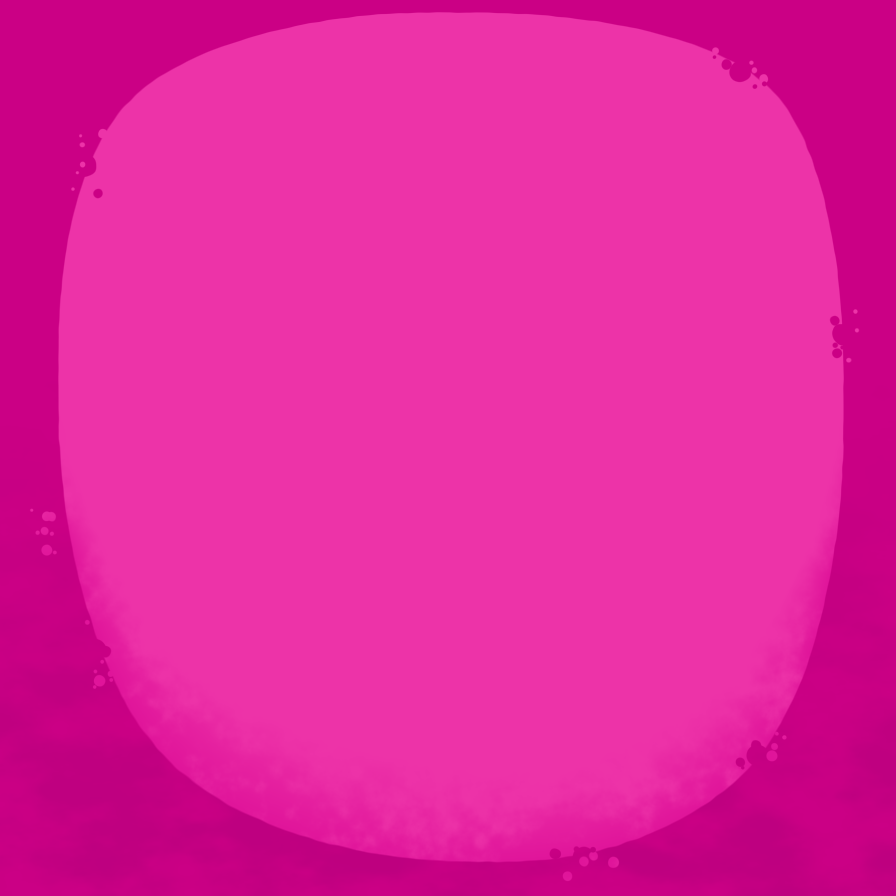
Write a WebGL 2 fragment shader that draws this background.

```glsl
#version 300 es
precision highp float;
// A soft, uneven pink rounded panel on a deep magenta ground.
// The panel joins four superellipse quadrants; noise wears its lower rim,
// and hashed clusters of small droplets break up the outline.

#define PINK vec3(0.930, 0.200, 0.660)
#define MAGENTA vec3(0.795, 0.000, 0.520)
#define WORN vec3(0.865, 0.050, 0.590)
#define CORNER_FULLNESS 0.85
#define EDGE_SCALE 0.17
#define WEAR_DEPTH 0.46
#define DROPS 9
#define DROP_SPREAD 0.040
#define CLUSTERS 7

uniform vec2 u_resolution;
out vec4 fragColor;

// Cluster centre, and the direction of the rim there in radians.
const vec3 clusters[CLUSTERS] = vec3[](
    vec3(0.096, 0.815, 1.45), vec3(0.826, 0.920, -0.60),
    vec3(0.941, 0.627, 1.60), vec3(0.106, 0.275, 1.95),
    vec3(0.845, 0.157, 1.10), vec3(0.651, 0.043, 0.15),
    vec3(0.045, 0.405, 1.70));

float hash(vec2 p) {
    return fract(sin(dot(p, vec2(127.1, 311.7))) * 43758.5453);
}

float noise(vec2 p) {
    vec2 i = floor(p), f = fract(p);
    f = f * f * (3.0 - 2.0 * f);
    return mix(mix(hash(i), hash(i + vec2(1, 0)), f.x),
               mix(hash(i + vec2(0, 1)), hash(i + vec2(1, 1)), f.x), f.y);
}

float fbm(vec2 p) {
    float sum = 0.0, weight = 0.5;
    for (int i = 0; i < 5; i++) {
        sum += weight * noise(p);
        p = mat2(1.6, 1.2, -1.2, 1.6) * p + 7.3;
        weight *= 0.5;
    }
    return sum;
}

// Panel field: negative inside, zero on the rim.
float panelField(vec2 p) {
    float midY = p.x > 0.5 ? 0.544 : 0.570;
    bool upper = p.y > midY;
    float midX = upper ? 0.492 : 0.553;
    bool right = p.x > midX;
    vec2 reach = vec2(right ? 0.9415 - midX : midX - 0.065,
                      upper ? 0.986 - midY : midY - 0.038);
    vec2 power = upper ? (right ? vec2(2.8, 2.9) : vec2(2.3, 2.9))
                       : (right ? vec2(2.3, 2.4) : vec2(2.45, 2.35));
    vec2 q = abs(p - vec2(midX, midY)) / reach;
    vec2 c = min(q, 1.0);
    vec2 curve = pow(max(q, 1e-4), power);
    return curve.x + curve.y - CORNER_FULLNESS * pow(max(c.x * c.y, 1e-4), 5.0) - 1.0;
}

// Paints droplets in the tone opposite to the side they sit on.
float addDroplets(vec2 p, float panel, float aa) {
    for (int c = 0; c < CLUSTERS; c++) {
        vec3 cluster = clusters[c];
        if (distance(p, cluster.xy) > 0.09) continue;
        vec2 along = vec2(cos(cluster.z), sin(cluster.z));
        vec2 across = vec2(-along.y, along.x);
        for (int k = 0; k < DROPS; k++) {
            vec2 seed = vec2(float(c) + 1.0, float(k) + 3.0);
            float t = hash(seed) * 2.0 - 1.0;
            float s = hash(seed + 17.0) * 2.0 - 1.0;
            vec2 centre = cluster.xy + along * t * DROP_SPREAD
                        + across * s * 0.45 * DROP_SPREAD;
            float radius = mix(0.0018, 0.0068, pow(hash(seed + 41.0), 2.0));
            float tone = step(0.0, panelField(centre));
            // The first drop is a larger bite out of the rim.
            if (k == 0) { centre = cluster.xy; radius = 0.012; tone = 0.0; }
            float wobble = 0.0015 * (noise(p * 130.0) - 0.5);
            float d = distance(p, centre) - radius + wobble;
            panel = mix(panel, tone, 1.0 - smoothstep(-aa, aa, d));
        }
    }
    return panel;
}

void main() {
    vec2 p = gl_FragCoord.xy / u_resolution;
    float aa = 0.8 / min(u_resolution.x, u_resolution.y);
    float field = panelField(p);

    // Panel and droplets
    float rim = field * EDGE_SCALE + 0.001 * (noise(p * 90.0) - 0.5);
    float panel = addDroplets(p, 1.0 - smoothstep(-aa, aa, rim), aa);

    // Mottled wear, widening toward the foot of the panel
    float low = smoothstep(0.62, 0.04, p.y);
    float grain = fbm(p * 65.0);
    float patches = fbm(p * 17.0 + 4.0);
    float depth = clamp(-field / (WEAR_DEPTH * low + 0.01), 0.0, 1.0);
    float fade = (1.0 - depth) * smoothstep(0.0, 0.45, low);
    float wear = fade * smoothstep(0.25, 0.75, 0.55 * grain + 0.45 * patches + 0.3 * fade - 0.1);

    // Ground, faintly darker and textured below
    vec3 ground = MAGENTA - vec3(0.05, 0.0, 0.02) * low * smoothstep(0.25, 0.7, fbm(p * vec2(14.0, 26.0)));
    fragColor = vec4(mix(ground, mix(PINK, WORN, 0.8 * wear), panel), 1.0);
}
```
